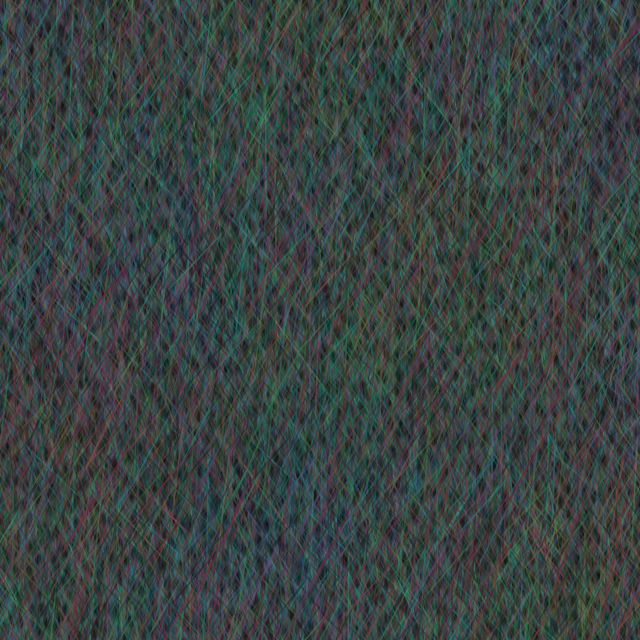
Write a WebGL 2 fragment shader that draws this texture.

```glsl
#version 300 es
precision highp float;

uniform vec2 u_resolution;
out vec4 fragColor;

const int FIBRE_LAYERS = 76;
const int SHADE_LAYER = 52;
const int STRAND_LAYERS = 8;
const float TAU = 6.2832;

vec3 hash3(vec3 p) {
    p = fract(p * vec3(0.1031, 0.1030, 0.0973));
    p += dot(p, p.yxz + 33.33);
    return fract((p.xxy + p.yxx) * p.zyx);
}

// Axis y of the result runs along a line leaning right by the angle.
vec2 lean(vec2 p, float angle) {
    float c = cos(angle), s = sin(angle);
    return vec2(c * p.x - s * p.y, s * p.x + c * p.y);
}

// Distance to the nearest scattered point, in cell units.
float cellular(vec2 p, float seed) {
    vec2 base = floor(p);
    float nearest = 2.0;
    for (int y = -1; y <= 1; y++) {
        for (int x = -1; x <= 1; x++) {
            vec2 cell = base + vec2(x, y);
            vec2 point = cell + hash3(vec3(cell, seed)).xy;
            nearest = min(nearest, distance(p, point));
        }
    }
    return nearest;
}

// One tapered, slightly tilted fibre per cell; returns its coverage.
float fibre(vec2 p, vec2 size, float halfWidth, float soft, float seed, out vec3 traits) {
    float column = floor(p.x / size.x);
    p.y += size.y * hash3(vec3(column, 7.0, seed)).x;
    vec2 cell = vec2(column, floor(p.y / size.y));
    vec2 local = p - (cell + 0.5) * size;
    vec3 place = hash3(vec3(cell, seed + 0.37)) - 0.5;
    traits = hash3(vec3(cell, seed + 91.0));

    float along = 2.0 * local.y / size.y;
    float centre = size.x * (0.46 * place.x + 0.38 * place.y * along);
    float across = abs(local.x - centre);
    float body = 1.0 - smoothstep(halfWidth - soft, halfWidth + soft, across);
    return body * (1.0 - smoothstep(0.5, 1.0, abs(along)));
}

vec3 fibreColour(float hue, float brightness) {
    vec3 wave = cos(TAU * (hue - vec3(0.0, 0.41, 0.63)));
    vec3 colour = vec3(0.235, 0.288, 0.28) + vec3(0.135, 0.115, 0.105) * wave;
    return colour * mix(0.4, 1.6, brightness);
}

// Slow drift of hue over the cloth from layered sines.
vec3 tint(vec2 p) {
    vec3 phase = vec3(0.0, 2.1, 4.2);
    return sin(p.x * 7.0 + p.y * 3.0 + phase) + sin(p.y * 11.0 - p.x * 5.0 + phase.zxy);
}

void main() {
    vec2 uv = gl_FragCoord.xy / u_resolution.y;
    float soft = max(0.0010, 0.6 / u_resolution.y);
    vec3 colour = vec3(0.09, 0.12, 0.12);
    vec3 traits;

    // Dense mat of crossing fibres
    for (int i = 0; i < FIBRE_LAYERS; i++) {
        float seed = float(i) * 3.0 + 1.0;
        vec3 layer = hash3(vec3(seed, 17.0, 5.0));
        float angle = 0.85 * (layer.x + layer.y - 1.0) - 0.05;
        vec2 size = vec2(0.019, mix(0.08, 0.24, layer.z));
        vec2 p = lean(uv, angle) + layer.yz;
        float cover = fibre(p, size, 0.0012, soft, seed, traits);
        colour = mix(colour, fibreColour(traits.x, traits.y), cover * mix(0.28, 0.55, traits.z));

        // Dark hollows beneath the upper fibres
        if (i == SHADE_LAYER) {
            float hollow = cellular(lean(uv, -0.08) * vec2(62.0, 32.0), 3.0);
            colour *= mix(0.4, 1.1, smoothstep(0.1, 0.55, hollow));
        }
    }

    // Sparse long red strands leaning right
    for (int i = 0; i < STRAND_LAYERS; i++) {
        float seed = float(i) * 5.0 + 301.0;
        vec3 layer = hash3(vec3(seed, 23.0, 9.0));
        vec2 p = lean(uv, mix(0.2, 0.65, layer.x)) + layer.yz;
        float cover = fibre(p, vec2(0.15, mix(0.15, 0.35, layer.y)), 0.0014, soft, seed, traits);
        float visible = step(0.4, traits.x) * mix(0.3, 0.65, traits.y);
        colour = mix(colour, vec3(0.43, 0.18, 0.25), cover * visible);
    }

    colour += 0.006 * tint(uv);
    fragColor = vec4(clamp(colour, 0.0, 1.0), 1.0);
}
```
